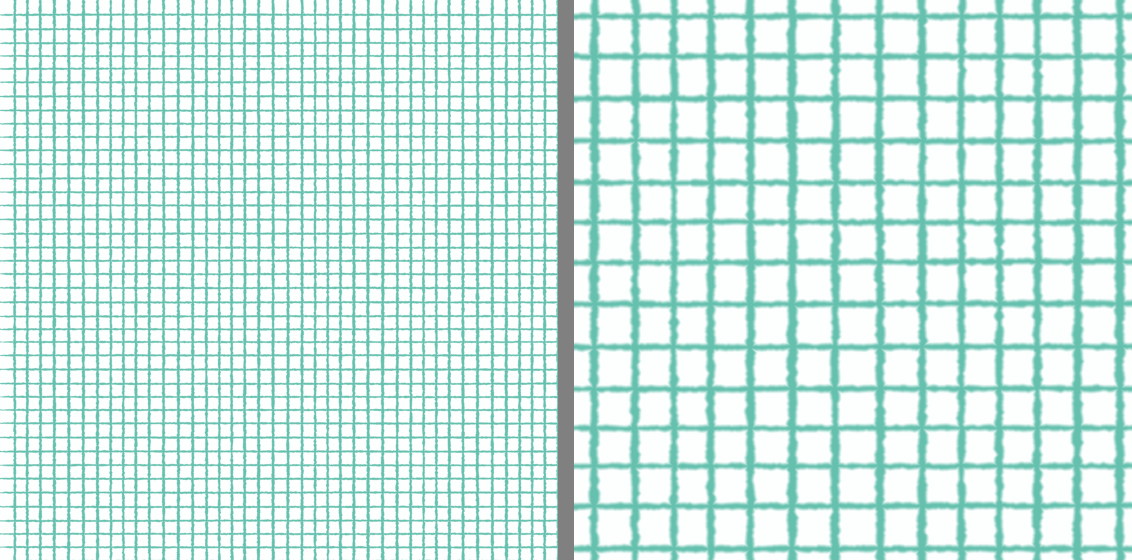
Left: the whole. Right: its middle third, enlarged.
Write a Shadertoy shader that draws this pattern.

```glsl
// Hand-inked grid: 41 x 41 cells of rough teal strokes on white paper.
// Line spacing sways by summed cosines; value noise roughens each stroke edge.
// Strokes widen with their spacing, so the tone of the sheet stays even.

#define REPEATS vec2(40.95, 41.0)
#define PAPER vec3(0.992, 1.0, 1.0)
#define INK vec3(0.398, 0.755, 0.682)
#define UPRIGHT_HALF 0.097
#define LEVEL_HALF 0.069
#define UPRIGHT_ROUGH 0.062
#define LEVEL_ROUGH 0.038
#define GRAIN 6.5
#define DRIFT 0.03
#define SOFTNESS 0.062

const float TAU = 6.2831853;

// Integer hash of two whole numbers, mapped to 0..1.
float hash(vec2 p) {
    uvec2 q = uvec2(ivec2(p));
    uint n = q.x * 0x9E3779B1u + q.y * 0x85EBCA77u;
    n = (n ^ (n >> 15)) * 0x2C1B3C6Du;
    n = (n ^ (n >> 12)) * 0x297A2D39u;
    n ^= n >> 15;
    return float(n >> 8) / exp2(24.0);
}

// One-dimensional value noise in -0.5..0.5; each lane is independent.
float noise(float t, float lane) {
    float i = floor(t);
    float f = t - i;
    f = f * f * (3.0 - 2.0 * f);
    return mix(hash(vec2(i, lane)), hash(vec2(i + 1.0, lane)), f) - 0.5;
}

float wave(float k, float peak, float period) {
    return cos(TAU * (k - peak) / period);
}

// Displacement of each line from even spacing, in cells.
float uprightOffset(float k) {
    return 0.06 + 0.1 * wave(k, 7.0, 7.5);
}

float levelOffset(float k) {
    return 0.072 + 0.039 * wave(k, 0.6, 20.0)
                 + 0.022 * wave(k, 2.55, 6.667)
                 + 0.037 * wave(k, 3.0, 5.0);
}

// Ink coverage of one stroke, with separate roughness on its two sides.
float stroke(float across, float along, float lane, float halfWidth,
             float rough, float pixel) {
    lane *= 8.0;
    across -= DRIFT * noise(along * 0.12, lane);
    float edgeLane = lane + (across < 0.0 ? 2.0 : 4.0);
    float edge = halfWidth * (1.0 + 0.1 * noise(along * 0.7, lane + 1.0));
    edge += rough * noise(along * GRAIN, edgeLane);
    edge += 0.4 * rough * noise(along * GRAIN * 2.1, edgeLane + 1.0);
    float soft = max(SOFTNESS, 0.7 * pixel);
    return 1.0 - smoothstep(-soft, soft, abs(across) - edge);
}

void mainImage(out vec4 fragColor, in vec2 fragCoord) {
    // Cell coordinates, counted from the left and from the top.
    vec2 uv = fragCoord / iResolution.xy;
    vec2 cell = vec2(uv.x, 1.0 - uv.y) * REPEATS;
    vec2 pixel = REPEATS / iResolution.xy;
    vec2 line = round(cell - 0.065);

    // Local spacing around each line, relative to one cell.
    vec2 spacing = 1.0 + 0.5 * vec2(
        uprightOffset(line.x + 1.0) - uprightOffset(line.x - 1.0),
        levelOffset(line.y + 1.0) - levelOffset(line.y - 1.0));

    // Upright strokes vary a little in breadth.
    float breadth = UPRIGHT_HALF * spacing.x
                  + 0.012 * (hash(vec2(line.x, 7001.0)) - 0.5);
    float upright = stroke(cell.x - line.x - uprightOffset(line.x), cell.y,
                           line.x, breadth, UPRIGHT_ROUGH, pixel.x);

    // Level strokes begin with a thin tip.
    float tip = mix(0.55, 1.0, smoothstep(0.0, 0.9, cell.x));
    float level = stroke(cell.y - line.y - levelOffset(line.y), cell.x,
                         line.y + 200.0, LEVEL_HALF * tip * spacing.y,
                         LEVEL_ROUGH, pixel.y);

    // The outer left and top borders stay open.
    vec2 drawn = step(1.0, line);
    float ink = max(upright * drawn.x, level * drawn.y);
    fragColor = vec4(mix(PAPER, INK, ink), 1.0);
}
```
